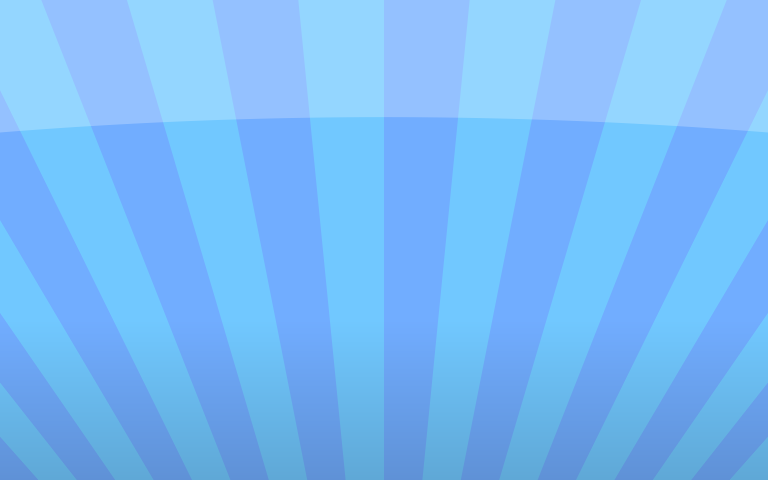
Give the GLSL for this background, as a Shadertoy shader.

```glsl
// Blue sunburst of fanned stripes with a curved gloss above and a soft shade below.

// Lengths are in canvas heights, x measured from the centre line.
const vec3 BLUE = vec3(0.443, 0.678, 1.0);
const vec3 CYAN = vec3(0.443, 0.784, 1.0);

const float STRIPE_BOTTOM = 0.0800;  // stripe width at the lower edge
const float STRIPE_TOP    = 0.1785;  // stripe width at the upper edge

const float GLOSS_APEX  = 0.756;     // height of the gloss edge at the centre
const float GLOSS_BEND  = 0.050;     // how fast that edge falls to the sides
const float GLOSS_ALPHA = 0.25;

const float SHADE_HEIGHT = 0.3333;   // where the lower shade fades out
const float SHADE_ALPHA  = 0.16;

// Coverage of the positive side of a signed distance, one pixel wide.
float coverage(float dist, float pixel) {
    return clamp(0.5 + dist / pixel, 0.0, 1.0);
}

// Signed distance to the nearest stripe edge: negative in blue, positive in cyan.
float stripeDistance(vec2 p) {
    float width = mix(STRIPE_BOTTOM, STRIPE_TOP, p.y);
    float wave = abs(fract(0.5 * p.x / width + 0.25) - 0.5);
    return 2.0 * width * (wave - 0.25);
}

// Signed distance above the gloss edge.
float glossDistance(vec2 p) {
    return p.y - GLOSS_APEX + GLOSS_BEND * p.x * p.x;
}

void mainImage(out vec4 fragColor, in vec2 fragCoord) {
    float pixel = 1.0 / iResolution.y;
    vec2 p = vec2(fragCoord.x - 0.5 * iResolution.x, fragCoord.y) * pixel;

    // Fanned stripes
    vec3 color = mix(BLUE, CYAN, coverage(stripeDistance(p), pixel));

    // Dark fade towards the lower edge
    color *= 1.0 - SHADE_ALPHA * clamp(1.0 - p.y / SHADE_HEIGHT, 0.0, 1.0);

    // White gloss over the top
    color = mix(color, vec3(1.0), GLOSS_ALPHA * coverage(glossDistance(p), pixel));

    fragColor = vec4(color, 1.0);
}
```
